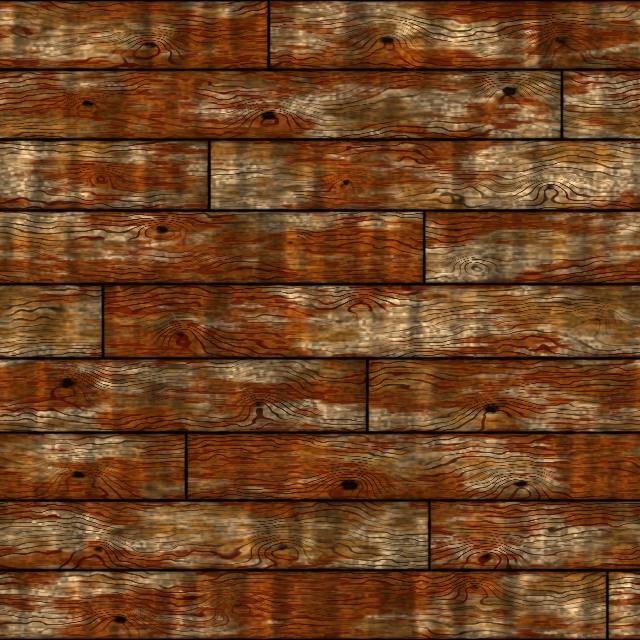
Write a Shadertoy shader that draws this texture.

```glsl
// Nine rows of weathered rustic planks with knots, wavy grain, rust stains and dark seams.

const float TAU = 6.28318;
const int ROWS = 9;

const vec3 TAN   = vec3(0.60, 0.48, 0.33);
const vec3 OCHRE = vec3(0.54, 0.35, 0.14);
const vec3 BROWN = vec3(0.40, 0.26, 0.11);
const vec3 RUST  = vec3(0.46, 0.20, 0.02);
const vec3 MAROON = vec3(0.27, 0.04, 0.01);
const vec3 SOOT  = vec3(0.03, 0.005, 0.01);
const vec3 CHALK = vec3(0.70, 0.60, 0.46);

// Per row, from the top: upper edge, end joint and amount of rust
const float EDGE[10] = float[](0.0, 0.109, 0.218, 0.329, 0.444, 0.560, 0.676, 0.782, 0.891, 1.0);
const float JOINT[9] = float[](0.420, 0.878, 0.327, 0.663, 0.161, 0.574, 0.291, 0.671, 0.949);
const float STAIN[9] = float[](0.7, 0.4, 0.15, 0.35, 0.45, 0.35, 0.9, 0.3, 0.4);

vec3 hash3(vec2 p) {
    vec3 q = fract(vec3(p.xyx) * vec3(0.1031, 0.1030, 0.0973));
    q += dot(q, q.yxz + 33.33);
    return fract((q.xxy + q.yzz) * q.zyx);
}

// Smooth cellular noise: random values blended around jittered cell points
float cellNoise(vec2 p, float seed) {
    vec2 cell = floor(p), f = p - cell;
    float sum = 0.0, total = 0.0;
    for (int j = -1; j <= 1; j++)
    for (int i = -1; i <= 1; i++) {
        vec2 o = vec2(i, j);
        vec3 h = hash3(cell + o + seed * 19.0 + 40.0);
        float w = max(0.0, 1.0 - length(o + 0.25 + 0.5 * h.xy - f) / 1.25);
        w *= w * w;
        sum += w * h.z;
        total += w;
    }
    return sum / total;
}

// Knots of one row: x = ring displacement, y = dark core, z = stained halo
vec3 knots(vec2 p, float row, float height) {
    vec3 result = vec3(0.0);
    for (int i = 0; i < 3; i++) {
        vec3 h = hash3(vec2(row * 7.0 + float(i) + 5.0, 31.0));
        vec2 centre = vec2((float(i) + 0.2 + 0.6 * h.x) / 3.0, height * (0.2 + 0.6 * h.y));
        vec2 d = (p - centre) / (vec2(0.046, 0.026) * mix(0.5, 1.15, h.z));
        float r2 = dot(d, d);
        result += vec3(5.0 * exp(-r2), exp(-r2 * 9.0) * (0.5 + 0.5 * h.x), exp(-r2 * 1.3)) * (0.6 + 0.4 * h.z);
    }
    return result;
}

// Growth lines: layered sines bent by waves, noise and knots
float grainLines(vec2 p, float bend, float seed) {
    float wave = 0.9 * sin(TAU * p.x * 2.0 + seed) + 0.4 * sin(TAU * p.x * 5.0 + seed * 2.3);
    float wobble = 3.0 * cellNoise(p * vec2(9.0, 22.0), seed) + 0.8 * cellNoise(p * vec2(50.0, 90.0), seed + 1.0);
    float phase = TAU * (p.y * 115.0 + wave + wobble + bend);
    return 0.5 + 0.32 * sin(phase) + 0.18 * sin(phase * 2.1 + 1.7);
}

vec3 plankColor(vec2 p, float height, float row, float stain) {
    float seed = row * 3.0 + 1.0;
    vec3 knot = knots(p, row, height);
    float rim = min(p.y, height - p.y);
    float fibre = cellNoise(p * vec2(45.0, 300.0), seed);
    float speck = cellNoise(p * vec2(190.0, 230.0), seed + 2.0);

    // Base tones and bleached wear
    vec3 col = mix(BROWN, OCHRE, smoothstep(0.3, 0.65, cellNoise(p * vec2(7.0, 28.0), seed + 3.0)));
    float worn = 0.6 * cellNoise(p * vec2(8.0, 32.0), seed + 4.0) + 0.4 * cellNoise(p * vec2(40.0, 110.0), seed + 5.0);
    worn += 0.08 * (0.4 - stain);
    col = mix(col, TAN, 0.9 * smoothstep(0.36, 0.60, worn));
    col = mix(col, CHALK, 0.75 * smoothstep(0.57, 0.72, worn) * smoothstep(0.35, 0.7, speck));

    // Rust spreads in patches, along the rims and around knots
    float rust = 0.6 * cellNoise(p * vec2(7.0, 26.0), seed + 6.0) + 0.4 * cellNoise(p * vec2(28.0, 130.0), seed + 7.0);
    rust += 0.24 * (stain - 0.4) + 0.16 * exp(-rim / 0.010) + 0.18 * knot.z;
    col = mix(col, RUST, 0.85 * smoothstep(0.46, 0.68, rust));

    // Growth lines fade in and out
    float lines = smoothstep(0.55, 0.92, grainLines(p, knot.x, seed));
    float strength = 0.25 + 0.6 * smoothstep(0.3, 0.7, cellNoise(p * vec2(14.0, 45.0), seed + 8.0));
    strength = min(strength + 0.4 * knot.z, 0.9);
    col = mix(col, mix(BROWN * 0.5, MAROON, smoothstep(0.36, 0.58, rust)), lines * strength);

    // Saw marks across the plank, then fibres and grime
    float saw = cellNoise(p * vec2(50.0, 9.0), seed + 9.0) - 0.5;
    col *= 1.0 + saw * mix(0.3, 0.9, hash3(vec2(row, 77.0)).x);
    col *= 0.62 + 0.48 * fibre + 0.32 * speck;
    col = mix(col, MAROON, 0.6 * smoothstep(0.62, 0.82, fibre) * smoothstep(0.4, 0.6, rust));
    col = mix(col, SOOT, 0.9 * smoothstep(0.25, 0.65, knot.y * (0.7 + 0.6 * speck)));
    return col * (1.0 - 0.42 * exp(-rim / 0.006));
}

void mainImage(out vec4 fragColor, in vec2 fragCoord) {
    vec2 uv = fragCoord / iResolution.xy;
    float px = 1.0 / iResolution.y;
    float down = 1.0 - uv.y;

    int row = 0;
    for (int i = 1; i < ROWS; i++) if (down >= EDGE[i]) row = i;

    // Plank space starts at the joint and wraps round the canvas
    float height = EDGE[row + 1] - EDGE[row];
    vec2 p = vec2(fract(uv.x - JOINT[row]), down - EDGE[row]);
    vec3 col = plankColor(p, height, float(row), STAIN[row]);

    // Slightly ragged seams and end joints
    float ragged = 0.0012 * (cellNoise(uv * 70.0, 3.0) - 0.5);
    float gap = min(min(p.y, height - p.y), min(p.x, 1.0 - p.x)) + ragged;
    col *= 1.0 - 0.35 * exp(-min(p.x, 1.0 - p.x) / 0.006);
    col = mix(SOOT, col, smoothstep(0.0021 - px, 0.0021 + px, gap));

    fragColor = vec4(col, 1.0);
}
```
